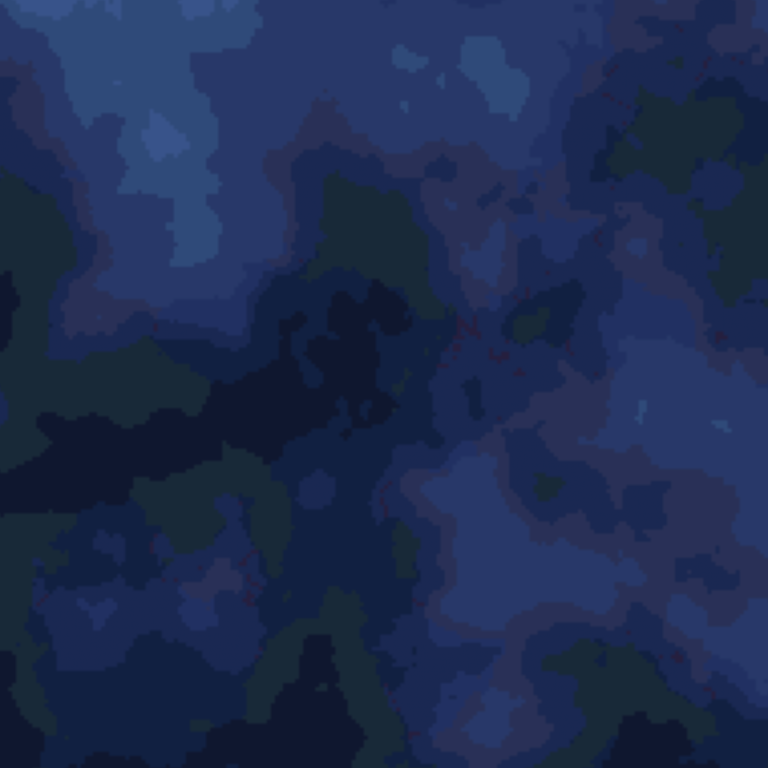
A Shadertoy shader for this texture:

```glsl
#define CELLS 190.0         // stair-step cells across the canvas
#define BLOCKS 24.0         // coarse blocks that break up the tints
#define CLOUD_SCALE 4.6
#define CLOUD_CONTRAST 1.25
#define TINT_SCALE 7.0
#define HEIGHT_TREND 0.45   // brighter towards the top
#define SIDE_TREND 0.12     // brighter towards the left
#define CORNER_GLOW 0.30    // lift of the lower right corner
#define VEIN_WIDTH 0.008

const vec3 INK    = vec3(0.060, 0.090, 0.185);
const vec3 TEAL   = vec3(0.095, 0.160, 0.220);
const vec3 DEEP   = vec3(0.065, 0.125, 0.255);
const vec3 NAVY   = vec3(0.100, 0.155, 0.320);
const vec3 MAROON = vec3(0.145, 0.120, 0.245);
const vec3 PLUM   = vec3(0.160, 0.190, 0.340);
const vec3 ROYAL  = vec3(0.130, 0.190, 0.385);
const vec3 BLUE   = vec3(0.155, 0.220, 0.410);
const vec3 STEEL  = vec3(0.185, 0.290, 0.475);
const vec3 SKY    = vec3(0.220, 0.325, 0.540);

// Integer hash of a lattice point, 0 to 1
float hash(vec2 p) {
    uvec2 q = uvec2(ivec2(p) + 4096);
    uint n = q.x * 1597334677u ^ q.y * 3812015801u;
    n = (n ^ (n >> 16)) * 2246822519u;
    n = (n ^ (n >> 13)) * 3266489917u;
    return float((n ^ (n >> 16)) >> 8) / 16777216.0;
}

float valueNoise(vec2 p) {
    vec2 i = floor(p), f = fract(p);
    f = f * f * (3.0 - 2.0 * f);
    return mix(mix(hash(i), hash(i + vec2(1, 0)), f.x),
               mix(hash(i + vec2(0, 1)), hash(i + vec2(1, 1)), f.x), f.y);
}

float fbm(vec2 p) {
    float sum = 0.0, amplitude = 0.5, total = 0.0;
    for (int i = 0; i < 5; i++) {
        sum += amplitude * valueNoise(p);
        total += amplitude;
        amplitude *= 0.48;
        p = p * 2.03 + vec2(17.3, 9.7);
    }
    return sum / total;
}

// Brightness field: broad light falloff plus clouds
float brightness(vec2 p) {
    vec2 corner = p - vec2(1.0, 0.08);
    float trend = HEIGHT_TREND * (p.y - 0.5) + SIDE_TREND * (0.5 - p.x)
                + CORNER_GLOW * (exp(-8.0 * dot(corner, corner)) - 0.12);
    return 0.5 + trend + CLOUD_CONTRAST * (fbm(p * CLOUD_SCALE + 31.0) - 0.5);
}

// Flat palette tone at one point
vec3 tone(vec2 p) {
    float light = brightness(p);
    float tint = fbm(p * TINT_SCALE + 83.0);
    float blocky = tint + 0.08 * (hash(floor(p * BLOCKS)) - 0.5);

    if (light < 0.18) return INK;
    if (light < 0.40) {
        // Teal cores with deep navy rims and patches
        float rim = 0.12 * smoothstep(0.33, 0.40, light);
        return blocky > 0.44 + rim ? TEAL : DEEP;
    }
    if (light < 0.50) {
        bool vein = abs(tint - 0.5) < VEIN_WIDTH && light < 0.475;
        return vein ? MAROON : NAVY;
    }
    if (light < 0.585) return blocky > 0.45 ? PLUM : ROYAL;
    if (light < 0.76) return BLUE;
    return light < 0.89 ? STEEL : SKY;
}

void mainImage(out vec4 fragColor, in vec2 fragCoord) {
    vec2 uv = fragCoord / iResolution.xy;

    // Blend neighbouring cells for soft stair-stepped contours
    vec2 grid = uv * CELLS - 0.5;
    vec2 cell = floor(grid);
    vec2 blend = smoothstep(0.0, 1.0, grid - cell);
    vec3 color = vec3(0.0);
    for (int y = 0; y < 2; y++) {
        for (int x = 0; x < 2; x++) {
            vec2 offset = vec2(x, y);
            vec2 weight = mix(1.0 - blend, blend, offset);
            color += weight.x * weight.y * tone((cell + offset + 0.5) / CELLS);
        }
    }
    fragColor = vec4(color, 1.0);
}
```
